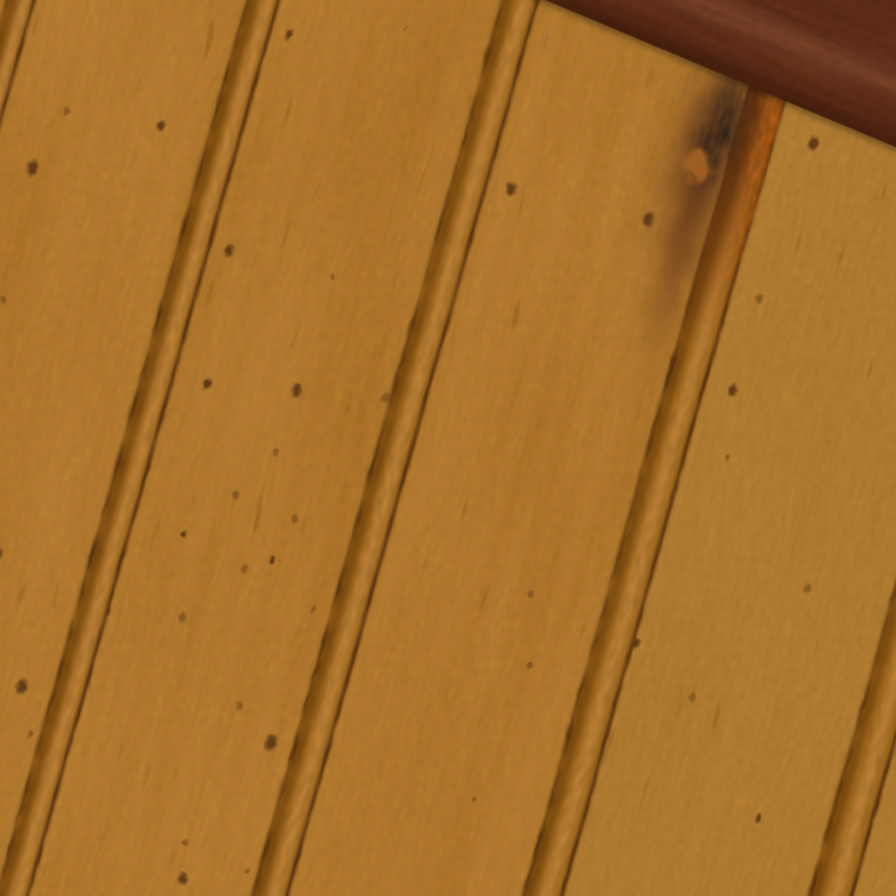
A WebGL 2 fragment shader for this texture:

```glsl
#version 300 es
precision highp float;
// Leaning beaded pine boards with grain, specks and a stained knot, under a dark corner rail.
uniform vec2 u_resolution;
out vec4 fragColor;

vec2 hash2(vec2 p) {
    vec3 q = fract(p.xyx * vec3(0.1031, 0.1030, 0.0973));
    q += dot(q, q.yzx + 33.33);
    return fract((q.xx + q.yz) * q.zy);
}

// Gradient noise, roughly -0.7 to 0.7
float gnoise(vec2 p) {
    vec2 i = floor(p), f = fract(p);
    vec2 w = f * f * f * (f * (f * 6.0 - 15.0) + 10.0);
    vec2 o = vec2(0.0, 1.0);
    float a = dot(hash2(i) * 2.0 - 1.0, f);
    float b = dot(hash2(i + o.yx) * 2.0 - 1.0, f - o.yx);
    float c = dot(hash2(i + o.xy) * 2.0 - 1.0, f - o.xy);
    float d = dot(hash2(i + o.yy) * 2.0 - 1.0, f - o.yy);
    return mix(mix(a, b, w.x), mix(c, d, w.x), w.y);
}

float bell(float x, float width) {
    return exp(-x * x / (width * width));
}

// Sparse dark specks, one at most in each jittered cell
float specks(vec2 q, float cells, float chance, float radius) {
    vec2 g = q * cells, id = floor(g);
    vec2 r = hash2(id + 71.0);
    vec2 k = (fract(g) - 0.2 - 0.6 * r) / cells;
    float size = radius * (0.6 + 0.7 * r.y);
    float dist = length(k * vec2(1.0, 0.75)) + 0.003 * gnoise(q * 150.0);
    return step(hash2(id + 19.0).x, chance) * (1.0 - smoothstep(size * 0.3, size * 1.3, dist));
}

void main() {
    vec2 p = gl_FragCoord.xy / u_resolution;
    float px = 1.0 / min(u_resolution.x, u_resolution.y);

    // Board coordinates: across the lean and along it
    float across = p.x - 0.28 * p.y;
    float along = p.y + 0.28 * p.x;
    vec2 board = vec2(across, along);

    // Bead spacing widens gently to the right
    float bead = round((sqrt(0.0778 + 0.034 * (across - 0.013)) - 0.279) / 0.017);
    float center = 0.013 + 0.279 * bead + 0.0085 * bead * bead;
    float halfWidth = 0.0175 + 0.002 * bead;
    float d = across - center + 0.0015 * gnoise(vec2(along * 9.0, bead * 7.3));
    float boardId = bead + step(0.0, d);

    // Wood: broad tone, long streaks and fine fibre
    float broad = gnoise(board * vec2(7.0, 2.5) + boardId * 5.0);
    float streak = gnoise(board * vec2(48.0, 3.5) + boardId * 9.0);
    float fibre = gnoise(board * vec2(190.0, 28.0));
    float mottle = gnoise(p * 110.0);
    float tone = 0.32 + 0.65 * broad + 0.55 * streak;
    vec3 color = mix(vec3(0.70, 0.48, 0.19), vec3(0.65, 0.43, 0.14), clamp(tone, 0.0, 1.0));
    color = mix(color, vec3(0.67, 0.48, 0.20), 0.5 * step(2.5, boardId));
    color *= 1.0 + 0.05 * fibre + 0.05 * mottle;
    float dash = smoothstep(0.36, 0.6, gnoise(board * vec2(75.0, 13.0) + 40.0));
    color = mix(color, vec3(0.50, 0.30, 0.07), 0.35 * dash);

    // Specks
    float dots = max(specks(board + 3.0, 7.0, 0.36, 0.006), 0.5 * specks(board + 8.0, 13.0, 0.16, 0.004));
    color = mix(color, vec3(0.33, 0.19, 0.07), 0.85 * dots);

    // Rounded bead with a broad left groove and a thin right one
    float wear = gnoise(vec2(along * 28.0, bead * 3.7));
    float grit = gnoise(board * vec2(160.0, 60.0));
    float onBead = 1.0 - smoothstep(-px, px + 0.002, abs(d) - halfWidth);
    vec3 beadColor = mix(vec3(0.60, 0.39, 0.11), vec3(0.70, 0.48, 0.20), bell(d - 0.005, 0.009));
    color = mix(color, beadColor * (1.0 + 0.12 * grit), onBead);
    float leftGroove = bell(d + halfWidth - 0.007, 0.007);
    color = mix(color, vec3(0.46, 0.27, 0.045), leftGroove * clamp(0.78 + 0.4 * wear, 0.0, 1.0));
    float leftEdge = bell(d + halfWidth - 0.001 + 0.003 * grit, 0.0025 + px * 0.5);
    color = mix(color, vec3(0.33, 0.19, 0.05), leftEdge * clamp(0.5 + 1.1 * wear, 0.1, 0.95));
    float rightEdge = bell(d - halfWidth + 0.0015 * grit, 0.0024 + px * 0.5);
    color = mix(color, vec3(0.34, 0.19, 0.05), rightEdge * clamp(0.8 + 0.5 * wear, 0.3, 0.95));

    // Rust stain down the third bead
    float stain = smoothstep(0.58, 0.86, p.y + 0.08 * grit) * onBead * step(1.5, bead) * step(bead, 2.5);
    vec3 rust = mix(vec3(0.36, 0.16, 0.03), vec3(0.60, 0.30, 0.06), smoothstep(-0.012, 0.012, d));
    color = mix(color, rust * (1.0 + 0.4 * grit), 0.8 * stain);

    // Knot: smoky halo and tail left of that bead, with a pale heart
    vec2 k = p - vec2(0.788, 0.838);
    float kx = k.x - 0.28 * k.y + 0.012 * gnoise(p * 28.0);
    float leftSide = 1.0 - smoothstep(0.612, 0.626, across);
    float halo = bell(kx, 0.042) * bell(k.y, 0.11);
    float tail = bell(kx - 0.006, 0.022) * bell(k.y + 0.12, 0.10);
    float core = bell(kx - 0.012, 0.024) * bell(k.y - 0.015, 0.062);
    color = mix(color, vec3(0.42, 0.23, 0.09), leftSide * clamp(0.65 * halo + 0.5 * tail, 0.0, 0.9));
    color = mix(color, vec3(0.22, 0.14, 0.10), leftSide * core * (0.85 + 0.5 * grit));
    float heart = length((p - vec2(0.78, 0.815)) * vec2(1.0, 0.8)) + 0.012 * gnoise(p * 70.0);
    color = mix(color, vec3(0.66, 0.39, 0.14), 0.85 * (1.0 - smoothstep(0.008, 0.02, heart)));

    // Corner rail with a soft highlight and contact shadow
    float rail = (p.y - 1.0 + 0.42 * (p.x - 0.607)) * 0.92;
    color *= 1.0 - 0.25 * bell(min(rail, 0.0), 0.006);
    float railGrain = gnoise(vec2(rail * 130.0, (p.x - 0.42 * p.y) * 9.0));
    vec3 railColor = mix(vec3(0.27, 0.12, 0.05), vec3(0.36, 0.17, 0.09), smoothstep(0.0, 0.035, rail));
    railColor = mix(railColor, vec3(0.47, 0.26, 0.16), 0.75 * bell(rail - 0.065, 0.016));
    railColor *= 1.0 + 0.14 * railGrain + 0.08 * mottle;
    color = mix(color, railColor, smoothstep(-px, px + 0.001, rail));

    fragColor = vec4(clamp(color, 0.0, 1.0), 1.0);
}
```
